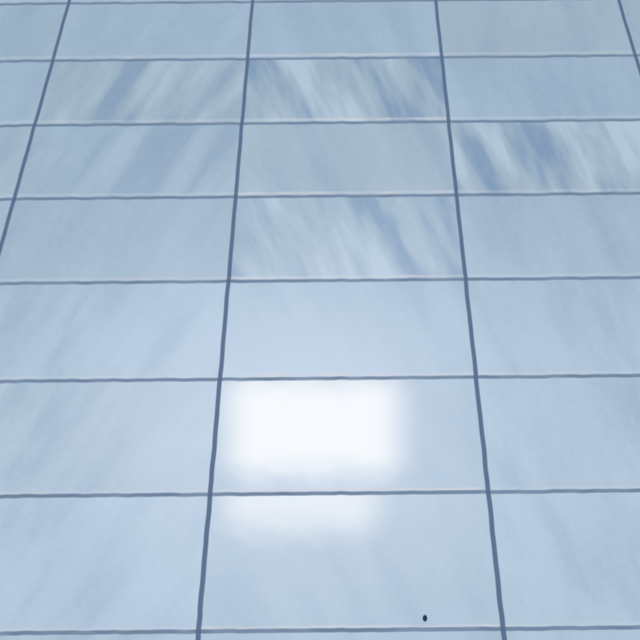
Reproduce this texture procedurally as a WebGL 2 fragment shader.

```glsl
#version 300 es
precision highp float;
// Polished blue-grey marble floor tiles in perspective, with dark joints and a window glare.
uniform vec2 u_resolution;
out vec4 outColor;

// Perspective grid: depth is measured downward from the top edge
const float ROW_SCALE = 0.0841, ROW_CURVE = 0.0573, ROW_TOP = 0.0026, ROW_TILT = 0.009;
const float COL_START = 0.3945, COL_LEAN = -0.0859, COL_WIDTH = 0.2865, COL_SPREAD = 0.193;
// Joint half widths and edge softness
const float COL_JOINT = 0.0024, ROW_JOINT = 0.0016, JOINT_GROWTH = 0.0016, SOFTNESS = 0.0018;
// Colours
const vec3 FAR_STONE = vec3(0.612, 0.700, 0.780);
const vec3 NEAR_STONE = vec3(0.690, 0.767, 0.843);
const vec3 WARM_STONE = vec3(0.650, 0.720, 0.765);
const vec3 VEIN = vec3(0.450, 0.560, 0.700);
const vec3 COL_GROUT = vec3(0.340, 0.420, 0.540);
const vec3 ROW_GROUT = vec3(0.430, 0.510, 0.610);
const vec3 EDGE_LIGHT = vec3(0.830, 0.840, 0.870);
const vec3 HALO = vec3(0.820, 0.880, 0.950);
const vec3 GLARE = vec3(0.965, 0.980, 0.995);
const vec3 CHIP = vec3(0.140, 0.220, 0.360);
const vec2 CHIP_POS = vec2(0.664, 0.034);
// Strongly veined tiles: column, row, strength
const vec3 VEINED[5] = vec3[](vec3(0, 1, 0.75), vec3(0, 3, 0.60), vec3(1, 2, 0.75),
                              vec3(-1, 1, 0.45), vec3(-1, 2, 0.25));

float hash(vec2 p) {
  vec3 q = fract(vec3(p.xyx) * 0.1031);
  q += dot(q, q.yzx + 33.33);
  return fract((q.x + q.y) * q.z);
}

float noise(vec2 p) {
  vec2 i = floor(p), f = fract(p);
  f = f * f * (3.0 - 2.0 * f);
  return mix(mix(hash(i), hash(i + vec2(1, 0)), f.x),
             mix(hash(i + vec2(0, 1)), hash(i + vec2(1, 1)), f.x), f.y);
}

float fbm(vec2 p) {
  float sum = 0.0, gain = 0.533;
  for (int i = 0; i < 4; i++) {
    sum += gain * noise(p);
    p = p * 2.03 + 17.3;
    gain *= 0.5;
  }
  return sum;
}

float band(float dist, float halfWidth, float soft) {
  return 1.0 - smoothstep(halfWidth - soft, halfWidth + soft, abs(dist));
}

float softBox(vec2 p, vec2 halfSize, float soft) {
  return 1.0 - smoothstep(0.0, soft, length(max(abs(p) - halfSize, 0.0)));
}

float veinStrength(vec2 tile) {
  float strength = 0.07 + 0.12 * hash(tile + 41.0);
  for (int i = 0; i < 5; i++)
    if (all(lessThan(abs(VEINED[i].xy - tile), vec2(0.5)))) strength = VEINED[i].z;
  return strength;
}

vec3 marble(vec2 uv, vec2 tile, float depth) {
  vec3 color = mix(FAR_STONE, NEAR_STONE, smoothstep(0.05, 0.75, depth));
  vec2 seed = vec2(hash(tile + 11.0), hash(tile + 23.0)) * 60.0 + 70.0;
  // Per-tile tone, then cloudy and streaked grain
  color += 0.035 * (hash(tile + 71.0) - 0.5);
  color = mix(color, WARM_STONE, 0.4 * step(0.7, hash(tile + 97.0)) * (1.0 - depth));
  color += 0.04 * (fbm(uv * 9.0 + seed) - 0.5);
  float lean = tile.x < -0.5 ? 0.65 : -0.45;
  vec2 grain = vec2((uv.x - lean * uv.y) * 26.0, uv.y * 8.0) + seed;
  float streak = fbm(grain);
  float strength = veinStrength(tile);
  color = mix(color, VEIN, strength * smoothstep(0.45, 0.80, streak));
  color += 0.09 * strength * smoothstep(0.5, 0.25, streak);
  return color + 0.012 * (noise(uv * 170.0) - 0.5);
}

vec3 addGlare(vec3 color, vec2 uv, vec2 tile) {
  vec2 d = (uv - vec2(0.47, 0.33)) * vec2(3.3, 3.6);
  color = mix(color, HALO, 0.75 * exp(-dot(d, d)));
  // The reflection breaks at the joint between two tiles
  float ripple = 0.02 * (fbm(uv * vec2(30.0, 60.0)) - 0.5);
  float upper = softBox(uv - vec2(0.49, 0.335 + ripple), vec2(0.09, 0.035), 0.085);
  float lower = 0.7 * softBox(uv - vec2(0.47, 0.218 + ripple), vec2(0.08, 0.008), 0.08);
  float middle = band(tile.x, 0.5, 0.1);
  return mix(color, GLARE, middle * (tile.y > 5.5 ? lower : tile.y > 4.5 ? upper : 0.0));
}

void main() {
  vec2 uv = gl_FragCoord.xy / u_resolution;
  float soft = max(SOFTNESS, 1.0 / min(u_resolution.x, u_resolution.y));
  // Undo the perspective to find the tile
  float depth = 1.0 - uv.y - ROW_TOP;
  float rowDepth = depth + ROW_TILT * (uv.x - 0.45);
  float rowScale = ROW_SCALE + ROW_CURVE * rowDepth;
  float colWidth = COL_WIDTH + COL_SPREAD * depth;
  vec2 grid = vec2((uv.x - COL_START - COL_LEAN * depth) / colWidth, rowDepth / rowScale);
  vec2 tile = floor(grid);
  vec2 joint = (grid - round(grid)) * vec2(colWidth, rowScale * rowScale / ROW_SCALE);
  vec3 color = addGlare(marble(uv, tile, depth), uv, tile);
  // Dark chip and worn joints with a lit upper lip
  color = mix(color, CHIP, band(length((uv - CHIP_POS) * vec2(1.2, 0.8)), 0.004, soft));
  float wear = noise(uv * vec2(38.0, 9.0));
  joint += 0.0012 * (vec2(noise(uv.yy * 30.0), noise(uv.xx * 45.0)) - 0.5);
  float growth = JOINT_GROWTH * depth;
  float middle = band(grid.x - 0.5, 0.5, 0.05);
  color = mix(color, EDGE_LIGHT, band(joint.y + 0.0055, 0.002, soft) * (0.25 + 0.5 * middle * wear));
  color = mix(color, ROW_GROUT, band(joint.y, ROW_JOINT + growth, soft) * (0.75 + 0.25 * wear));
  color = mix(color, COL_GROUT, band(joint.x, COL_JOINT + growth, soft) * 0.92);
  outColor = vec4(clamp(color, 0.0, 1.0), 1.0);
}
```
